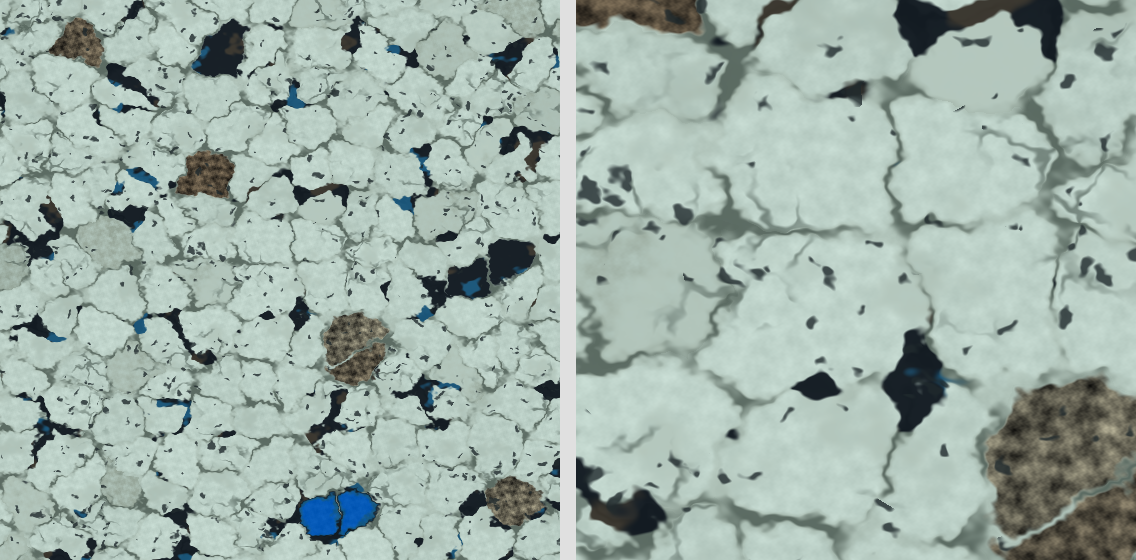
Left: the whole. Right: its middle third, enlarged.
Give the GLSL for this texture, as a Shadertoy shader.

```glsl
// Sandstone thin section: pale packed grains, dark pore seams, blue resin and brown clay.
#define GRAINS 13.0
#define ROUNDING 15.0
#define ROUGHNESS 0.17
#define PORE_WIDTH 0.16
#define FILLED_PORES 12
#define SPECK_GRID 6.5
#define PALE vec3(0.735, 0.815, 0.78)
#define DUSTY vec3(0.55, 0.61, 0.56)
#define SEAM vec3(0.27, 0.33, 0.30)
#define VOID vec3(0.06, 0.09, 0.12)
#define RESIN vec3(0.02, 0.35, 0.72)
#define CLAY vec3(0.33, 0.29, 0.23)

vec2 hash2(vec2 p) {
    vec2 q = vec2(dot(p, vec2(127.1, 311.7)), dot(p, vec2(269.5, 183.3)));
    return fract(sin(q) * 43758.5);
}

// Layered, rotated sines, roughly -1 to 1
float ripple(vec2 p) {
    float sum = 0.0, amp = 0.5;
    for (int i = 0; i < 5; i++) {
        p = mat2(1.4, 1.1, -1.1, 1.4) * p + 1.7;
        sum += amp * sin(p.x + sin(p.y * 0.7)) * cos(p.y);
        amp *= 0.62;
    }
    return sum;
}

// Cellular grains: x = rounded distance to the border, yz = grain centre
vec3 grainCell(vec2 p) {
    vec2 base = floor(p), centre = vec2(0.0);
    float nearest = 9.0;
    for (int y = -1; y <= 1; y++)
    for (int x = -1; x <= 1; x++) {
        vec2 cell = base + vec2(x, y);
        vec2 site = cell + 0.05 + 0.9 * hash2(cell);
        float d = length(site - p);
        if (d < nearest) { nearest = d; centre = site; }
    }
    float sum = 0.0;
    for (int y = -2; y <= 2; y++)
    for (int x = -2; x <= 2; x++) {
        vec2 cell = base + vec2(x, y);
        vec2 site = cell + 0.05 + 0.9 * hash2(cell);
        vec2 span = site - centre;
        if (dot(span, span) > 0.0001)
            sum += exp(-ROUNDING * dot(0.5 * (site + centre) - p, normalize(span)));
    }
    return vec3(-log(sum) / ROUNDING, centre);
}

// Scattered dark inclusions
float specks(vec2 p, float density) {
    float cover = 0.0;
    vec2 base = floor(p);
    for (int y = -1; y <= 1; y++)
    for (int x = -1; x <= 1; x++) {
        vec2 cell = base + vec2(x, y);
        vec2 rnd = hash2(cell + 71.0);
        float radius = 0.12 + 0.3 * rnd.y * rnd.y;
        float d = length(p - cell - hash2(cell + 13.0));
        cover = max(cover, step(rnd.x, density) * smoothstep(radius + 0.16, radius - 0.08, d));
    }
    return cover;
}

void mainImage(out vec4 fragColor, in vec2 fragCoord) {
    vec2 uv = fragCoord / iResolution.y;
    vec2 p = uv * GRAINS * vec2(0.9, 1.05);
    vec2 q = p + ROUGHNESS * vec2(ripple(p * 2.6), ripple(p * 2.6 + 31.0));
    vec3 grain = grainCell(q);
    vec3 shard = grainCell(q * 2.2 + 50.0);
    vec2 rnd = hash2(grain.yz);
    float fine = ripple(p * 9.0);
    float cloud = ripple(p * 1.5 + 17.0);
    float patchy = smoothstep(0.18, 0.75, ripple(p * 0.9 + 5.0));

    // Grain bodies: slight tints, some dusty, with fine mottling
    float dust = 0.85 * smoothstep(0.82, 0.98, rnd.x) + 0.35 * smoothstep(0.1, 0.7, cloud);
    vec3 col = mix(PALE, DUSTY, clamp(dust * (0.7 + 0.7 * fine), 0.0, 1.0));
    col += 0.035 * (rnd.y - 0.5) + 0.045 * fine;

    // Broken contact lines and small crushed shards
    float broken = smoothstep(-0.35, 0.3, ripple(p * 2.1 + 60.0));
    float halo = smoothstep(0.075, 0.0, grain.x) * (0.25 + 0.3 * broken);
    float line = smoothstep(0.038, 0.0, grain.x) * broken * 0.75;
    float crushed = smoothstep(0.05, 0.45, ripple(p * 0.8 + 90.0));
    float crack = smoothstep(0.09, 0.0, shard.x) * crushed * broken;
    col = mix(col, DUSTY, halo);
    col = mix(col, SEAM, max(line, 0.6 * crack));

    // Single grains replaced by resin, clay or void
    float resin = 0.0, clay = 0.0, hollow = 0.0;
    for (int i = 0; i < FILLED_PORES; i++) {
        vec2 seed = fract(0.37 + float(i) * vec2(0.7549, 0.5698));
        float hit = step(length(grain.yz - seed * GRAINS * vec2(0.9, 1.05)), 0.55);
        int kind = i % 3;
        if (kind == 0) resin = max(resin, hit);
        else if (kind == 1) clay = max(clay, hit);
        else hollow = max(hollow, hit);
    }
    float inside = smoothstep(0.0, 0.05, grain.x);
    vec3 clayTone = mix(CLAY, DUSTY, 0.35 * rnd.x) * (1.0 + 0.7 * fine + 0.4 * cloud);
    col = mix(col, clayTone, clay * inside);

    // Dark pores widen at grain junctions, with patches of resin and brown
    float width = PORE_WIDTH * patchy * (1.0 + 0.8 * cloud);
    float pore = smoothstep(width + 0.025, width - 0.025, grain.x) * smoothstep(0.02, 0.12, patchy);
    pore = max(pore, hollow * inside);
    float stain = ripple(p * 1.3 + 40.0);
    vec3 poreTone = mix(VOID, vec3(0.09, 0.35, 0.51), 0.9 * smoothstep(0.32, 0.5, stain));
    poreTone = mix(poreTone, CLAY * 0.75, 0.8 * smoothstep(-0.25, -0.5, stain));
    col = mix(col, poreTone, pore * 0.95);

    // Clear blue resin with a dark, teal-tinged rim
    vec3 resinTone = mix(vec3(0.09, 0.35, 0.51), RESIN, smoothstep(0.03, 0.14, grain.x + 0.08 * cloud));
    resinTone = mix(VOID, resinTone, smoothstep(0.01, 0.06, grain.x));
    col = mix(col, resinTone + 0.03 * fine, resin * smoothstep(-0.01, 0.03, grain.x));

    // Inclusions
    float speck = specks(q * SPECK_GRID, 0.05 + 0.13 * crushed + 0.1 * patchy);
    col = mix(col, mix(VOID, SEAM, 0.3), speck * 0.8 * (1.0 - resin));
    fragColor = vec4(clamp(col, 0.0, 1.0), 1.0);
}
```
